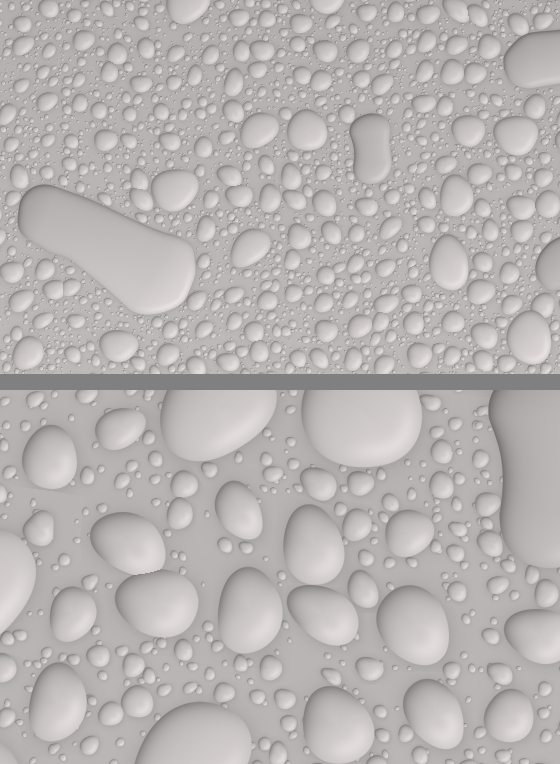
Top: the whole. Bottom: its middle third, enlarged.
Give the GLSL for this texture, as a WebGL 1 fragment shader.

```glsl
precision highp float;
uniform vec2 u_resolution;

const float FAR = 9.0;
const vec2 LIGHT = vec2(0.67, -0.74);
const vec3 TINT = vec3(1.0, 0.975, 0.973);
const float SURFACE_TONE = 0.728;
const float WATER_TONE = 0.795;

struct Drop {
  vec2 centre;
  vec2 normal;
  float radius;
  float dist;
};

vec3 hash32(vec2 p) {
  vec3 q = fract(p.xyx * vec3(0.1031, 0.1030, 0.0973));
  q += dot(q, q.yxz + 33.33);
  return fract((q.xxy + q.yzz) * q.zyx);
}

// Signed distance to a stretched, slightly lumpy circle
float blob(vec2 q, float radius, vec2 shape) {
  float turn = shape.x * 6.283;
  float c = cos(turn), s = sin(turn);
  q = vec2(c * q.x + s * q.y, c * q.y - s * q.x);
  float stretch = 1.0 + 0.25 * shape.y;
  q *= vec2(1.0 / stretch, sqrt(stretch));
  float angle = atan(q.y, q.x + 1e-6);
  float lumps = 0.04 * sin(2.0 * angle + turn * 3.0) + 0.04 * sin(3.0 * angle + turn * 5.0);
  return length(q) - radius * (1.0 + lumps);
}

// Nearest drop of a jittered grid; radii are fractions of the cell
Drop scatter(vec2 p, float cell, float seed, float density, vec2 radii) {
  Drop best = Drop(p, vec2(0.0), cell, FAR);
  vec2 home = floor(p / cell);
  for (int j = -1; j <= 1; j++) {
    for (int i = -1; i <= 1; i++) {
      vec2 id = home + vec2(float(i), float(j));
      vec3 place = hash32(id + seed);
      vec3 form = hash32(id + seed + 57.3);
      vec2 centre = (id + 0.5 + 0.5 * (place.xy - 0.5)) * cell;
      float growth = mix(0.82, 1.1, clamp(0.45 + 0.45 * (centre.x - centre.y), 0.0, 1.0));
      float radius = cell * growth * mix(radii.x, radii.y, place.z);
      float dist = form.x < density ? blob(p - centre, radius, form.yz) : FAR;
      if (dist < best.dist) {
        best = Drop(centre, normalize(p - centre + 1e-6), radius, dist);
      }
    }
  }
  return best;
}

// Shrinks a drop into the free room around it, or removes it
Drop fit(Drop d, float room) {
  float radius = min(d.radius, 0.85 * room);
  d.dist = radius < 0.4 * d.radius ? FAR : d.dist + d.radius - radius;
  d.radius = max(radius, 0.001);
  return d;
}

// Long pool with a waist between its two ends
Drop pool(vec2 p, vec2 a, vec2 b, float ra, float rb) {
  vec2 axis = b - a;
  float h = clamp(dot(p - a, axis) / dot(axis, axis), 0.0, 1.0);
  vec2 q = p - a - axis * h;
  float radius = mix(ra, rb, h) - 0.1 * ra * sin(3.1416 * h);
  float ripple = 0.003 * sin(p.x * 37.0 + 2.0 * sin(p.y * 29.0));
  return Drop(a, normalize(q + 1e-6), radius, length(q) - radius + ripple);
}

Drop nearer(Drop a, Drop b) {
  if (a.dist < b.dist) return a;
  return b;
}

Drop pools(vec2 p) {
  Drop d = pool(p, vec2(0.12, 0.42), vec2(0.405, 0.28), 0.082, 0.115);
  d = nearer(d, pool(p, vec2(1.42, 0.845), vec2(1.62, 0.87), 0.075, 0.085));
  d = nearer(d, pool(p, vec2(1.0, 0.65), vec2(1.0, 0.565), 0.055, 0.053));
  return nearer(d, pool(p, vec2(1.5, 0.3), vec2(1.56, 0.28), 0.072, 0.07));
}

// Each size class makes way for the larger ones
Drop large(vec2 p) {
  Drop d = scatter(p, 0.19, 11.0, 0.45, vec2(0.22, 0.35));
  return fit(d, pools(d.centre).dist);
}
float roomBesideLarge(vec2 p) { return min(pools(p).dist, large(p).dist); }

Drop medium(vec2 p) {
  Drop d = scatter(p, 0.083, 83.0, 0.94, vec2(0.24, 0.4));
  return fit(d, roomBesideLarge(d.centre));
}
float roomBesideMedium(vec2 p) { return min(roomBesideLarge(p), medium(p).dist); }

Drop small(vec2 p) {
  Drop d = scatter(p, 0.04, 141.0, 0.88, vec2(0.18, 0.4));
  return fit(d, roomBesideMedium(d.centre));
}

Drop tiny(vec2 p) {
  Drop d = scatter(p, 0.021, 207.0, 0.65, vec2(0.15, 0.35));
  return fit(d, min(roomBesideMedium(d.centre), small(d.centre).dist));
}

// Lays one drop over the tone below: contact shadow, body, rim and glint
float shade(float below, Drop d, float water, float pixel) {
  float side = dot(d.normal, LIGHT);
  float rimWidth = min(0.24 * d.radius, 0.0075);
  float shadow = exp(-max(d.dist, 0.0) / rimWidth) * (0.055 + 0.01 * side);
  float depth = max(-d.dist, 0.0) / rimWidth;
  float rim = exp(-depth);
  float reach = clamp(1.0 + d.dist / d.radius, 0.0, 1.0);
  float body = water + 0.07 * side * reach;
  body -= rim * (0.05 + 0.19 * smoothstep(0.4, -0.8, side));
  body += 0.05 * exp(-(depth - 1.6) * (depth - 1.6)) * smoothstep(0.3, 1.0, side);
  return mix(below - shadow, body, smoothstep(pixel, -pixel, d.dist));
}

void main() {
  vec2 p = gl_FragCoord.xy / u_resolution.y;
  float pixel = 0.8 / u_resolution.y;
  float tone = SURFACE_TONE + 0.04 * (0.5 - p.y);

  // Gentle bending keeps rows and outlines irregular
  p += 0.009 * sin(p.yx * vec2(11.0, 13.0) + vec2(0.7, 2.1));

  float water = WATER_TONE + 0.03 * (0.5 - p.y);
  tone = shade(tone, scatter(p, 0.012, 311.0, 0.25, vec2(0.15, 0.32)), water, pixel);
  tone = shade(tone, tiny(p), water, pixel);
  tone = shade(tone, small(p), water, pixel);
  tone = shade(tone, medium(p), water, pixel);
  tone = shade(tone, large(p), water, pixel);

  // Pools are flatter: dull at the far end, brighter along the light
  Drop flood = pools(p);
  float fall = clamp(dot(p - flood.centre, LIGHT), -0.1, 0.4);
  tone = shade(tone, flood, WATER_TONE - 0.07 + 0.2 * fall, pixel);
  gl_FragColor = vec4(tone * TINT, 1.0);
}
```
